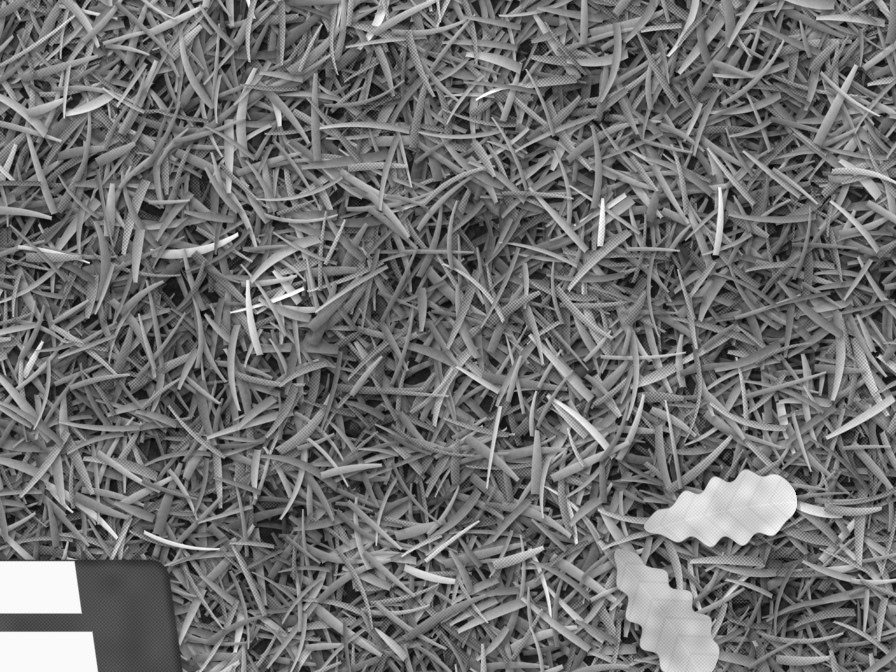
A Shadertoy shader for this texture:

```glsl
// Grey lawn of tangled grass with two pale oak leaves and a dark striped box.
// Blades are bent, tapered strips scattered on jittered grids, painted from
// deep dark layers up to lit ones; the objects are laid over them.

float hash(vec2 p) {
    return fract(sin(dot(p, vec2(12.9898, 78.233))) * 43758.5453);
}

float noise(vec2 p) {
    vec2 i = floor(p), f = fract(p);
    f = f * f * (3.0 - 2.0 * f);
    return mix(mix(hash(i), hash(i + vec2(1, 0)), f.x),
               mix(hash(i + vec2(0, 1)), hash(i + vec2(1, 1)), f.x), f.y);
}

mat2 turn(float a) {
    float c = cos(a), s = sin(a);
    return mat2(c, -s, s, c);
}

// 1 inside, 0 outside, with an edge of the given softness
float inside(float dist, float soft) {
    return 1.0 - smoothstep(-soft, soft, dist);
}

// Paints one layer of blades over the grey value below; depth 1 is the top
float grassLayer(float grey, vec2 p, float depth, float mesh, float soft) {
    const float cell = 0.075;
    vec2 home = floor(p / cell);
    for (int y = -1; y <= 1; y++)
    for (int x = -1; x <= 1; x++) {
        vec2 id = home + vec2(x, y);
        vec2 seed = id + depth * 37.0;
        float a = hash(seed + 1.3), b = hash(seed + 5.7);
        float c = hash(seed + 9.1), e = hash(seed + 14.9);
        mat2 facing = turn(a * 6.2832);
        vec2 q = facing * (p - (id + vec2(b, c)) * cell);

        // Bent strip with a narrowing tip
        float halfLen = mix(0.028, 0.067, e);
        q.y += (fract(b * 17.0) - 0.5) * 7.0 * q.x * q.x;
        float along = q.x / halfLen;
        float width = mix(0.0028, 0.0075, c * c) * (1.0 - 0.35 * along);
        width *= 1.0 - 0.3 * along * along;
        float dist = max(abs(q.y) - width, abs(q.x) - halfLen);

        // Soft shadow first, then the blade itself
        vec2 below = q + facing * vec2(-0.002, 0.004);
        float shadowDist = max(abs(below.y) - width, abs(below.x) - halfLen);
        grey *= 1.0 - 0.33 * inside(shadowDist, 0.006);

        float tone = mix(0.23, 0.63, depth) + (fract(e * 13.0) - 0.5) * 0.25;
        tone *= 0.96 + 0.16 * clamp(q.y / width, -1.0, 1.0) + 0.12 * along;
        float bright = step(0.965, fract(a * 29.0)) * smoothstep(0.5, 0.8, depth);
        tone += 0.26 * bright;
        tone += mesh * 0.07 * step(0.75, fract(c * 23.0));
        grey = mix(grey, tone, inside(dist, soft));
    }
    return grey;
}

// Lobed leaf, narrow at its stem, pointing along +x
float leafDistance(vec2 q, float halfLen) {
    float t = clamp(q.x / halfLen, -1.0, 1.0);
    float width = 0.058 * sqrt(1.0 - t * t) * (0.78 + 0.32 * t);
    width += 0.008 * sin(t * 15.0 + 1.5 * sign(q.y)) * (1.0 - t * t);
    return max(abs(q.y) - width, abs(q.x) - halfLen) * 0.8;
}

float paintLeaf(float grey, vec2 q, float tone, float mesh, float soft) {
    float dist = leafDistance(q, 0.116);
    float mottle = noise(q * 45.0) - 0.5;
    float rib = inside(abs(q.y + 0.6 * q.x * q.x) - 0.0008, 0.002);
    float vein = smoothstep(0.8, 1.0, sin((q.x - abs(q.y) * 0.8) * 190.0));
    float leaf = tone + 0.16 * mottle + 0.5 * q.x + 0.04 * rib - 0.03 * vein;
    grey *= 1.0 - 0.5 * inside(leafDistance(q + vec2(-0.003, 0.006), 0.116), 0.012);
    return mix(grey, leaf + 0.04 * mesh, inside(dist, soft));
}

// Dark box in the corner with two plain white bars
float paintBox(float grey, vec2 p, float mesh, float soft) {
    vec2 q = vec2(p.x + 0.14 * p.y, p.y);
    vec2 corner = q - vec2(0.247, 0.142);
    float dist = length(max(corner, 0.0)) + min(max(corner.x, corner.y), 0.0) - 0.025;
    grey *= 1.0 - 0.45 * inside(dist, 0.014);
    float cloth = 0.27 + 0.06 * noise(p * 30.0) + 0.035 * mesh;
    cloth -= 0.1 * smoothstep(-0.015, 0.0, dist);
    grey = mix(grey, cloth, inside(dist, soft));
    float upper = max(q.x - 0.134, abs(q.y - 0.126) - 0.039);
    float lower = max(q.x - 0.146, q.y - 0.06);
    return mix(grey, 0.98, inside(min(upper, lower), soft));
}

void mainImage(out vec4 fragColor, in vec2 fragCoord) {
    vec2 p = fragCoord / iResolution.y;
    float soft = max(0.0015, 0.6 / iResolution.y);

    // Fine checkered print mesh, faded out where pixels are too coarse
    vec2 wave = sin(p * 192.0 * 6.2832);
    float mesh = wave.x * wave.y * smoothstep(300.0, 380.0, iResolution.y);

    // Dark soil, then blades from deep to lit
    float grey = 0.1 + 0.08 * noise(p * 60.0);
    for (int i = 1; i <= 20; i++) {
        float depth = float(i) / 20.0;
        vec2 shift = vec2(hash(vec2(i, 3)), hash(vec2(i, 8))) + 2.0;
        grey = grassLayer(grey, p + shift, depth, mesh, soft);
    }

    // Uneven light, patches of mesh and fine grain
    grey *= 0.84 + 0.32 * noise(p * 7.0 + 4.0);
    grey += mesh * 0.04 * smoothstep(0.55, 0.8, noise(p * 11.0 + 20.0));
    grey += 0.04 * (noise(p * 260.0) - 0.5);

    grey = paintLeaf(grey, turn(0.2) * (p - vec2(1.072, 0.238)), 0.84, mesh, soft);
    grey = paintLeaf(grey, turn(-0.95) * (p - vec2(0.985, 0.088)), 0.74, mesh, soft);
    grey = paintBox(grey, p, mesh, soft);
    fragColor = vec4(vec3(clamp(grey, 0.0, 1.0)), 1.0);
}
```
